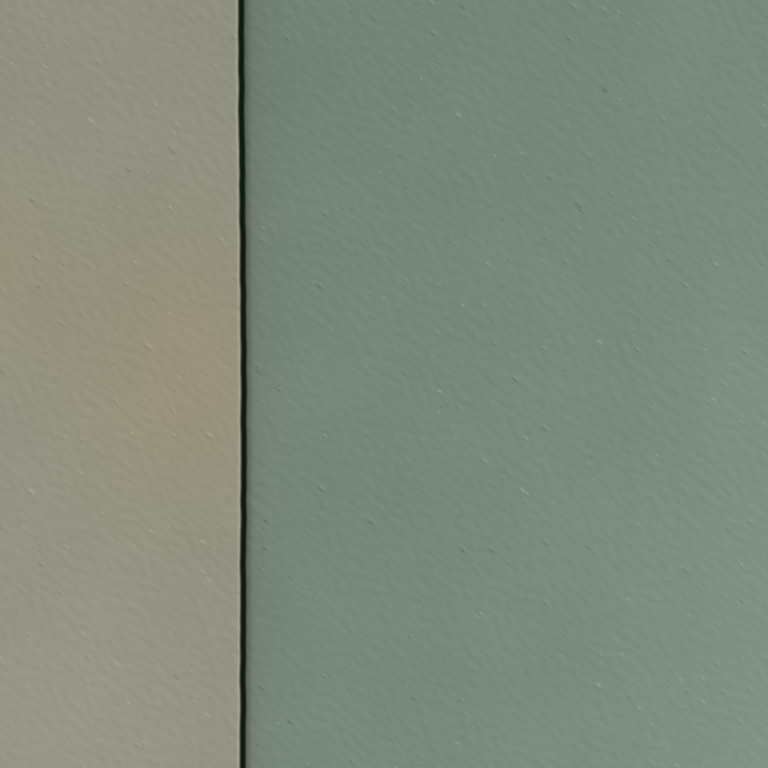
Give the GLSL for this texture, as a WebGL 1 fragment shader.

```glsl
precision highp float;
// Two matte painted panels, warm grey on the left and sage green on the right,
// meeting at a dark vertical seam with a thin pale lip. Broad gradients tint the
// paint; embossed gradient noise and scattered slanted flecks roughen it.

uniform vec2 u_resolution;

const vec3 WARM_PAINT = vec3(0.578, 0.577, 0.515);
const vec3 SAGE_PAINT = vec3(0.468, 0.533, 0.485);
const vec3 WARM_STAIN = vec3(0.018, -0.008, -0.034);
const vec3 SEAM_DARK = vec3(0.045, 0.085, 0.055);
const float SEAM_X = 0.3165;
const float SEAM_HALF_WIDTH = 0.0036;
const float SEAM_BLUR = 0.0022;
const float LIP_OFFSET = 0.0062;
const float GRAIN_SCALE = 95.0;
const float GRAIN_STRENGTH = 0.020;
const float MOTTLE_STRENGTH = 0.016;
const float FLECK_STRENGTH = 0.13;
const vec2 FLECK_AXIS = vec2(0.77, -0.64);

vec2 hash2(vec2 p) {
  vec3 q = fract(vec3(p.xyx) * vec3(0.1031, 0.1030, 0.0973));
  q += dot(q, q.yzx + 33.33);
  return fract((q.xx + q.yz) * q.zy);
}

float cornerGradient(vec2 cell, vec2 offset) {
  float angle = 6.2832 * hash2(cell).x;
  return dot(vec2(cos(angle), sin(angle)), offset);
}

float gradientNoise(vec2 p) {
  vec2 i = floor(p), f = fract(p);
  vec2 w = f * f * f * (f * (f * 6.0 - 15.0) + 10.0);
  vec2 e = vec2(1.0, 0.0);
  float low = mix(cornerGradient(i, f), cornerGradient(i + e, f - e), w.x);
  float high = mix(cornerGradient(i + e.yx, f - e.yx),
                   cornerGradient(i + e.xx, f - e.xx), w.x);
  return mix(low, high, w.y);
}

float bell(float x) {
  return exp(-x * x);
}

// Coordinates along and across the slanted brush direction.
vec2 slant(vec2 p) {
  return vec2(dot(p, FLECK_AXIS), dot(p, vec2(-FLECK_AXIS.y, FLECK_AXIS.x)));
}

// Sparse raised specks: each has a lit side and a shaded side.
float flecks(vec2 uv) {
  float sum = 0.0;
  for (int layer = 0; layer < 3; layer++) {
    float k = float(layer);
    vec2 p = uv * (27.0 + 8.0 * k) + vec2(17.3, 41.7) * (k + 1.0);
    vec2 cell = floor(p);
    vec2 seed = hash2(cell + 71.0);
    vec2 center = 0.32 + 0.36 * hash2(cell);
    vec2 d = slant(fract(p) - center);
    float cluster = 0.36 + 0.5 * gradientNoise(cell * 0.23 + 9.0 * k);
    float present = step(seed.x, cluster);
    float size = mix(0.65, 1.15, seed.y);
    float body = exp(-dot(d * d, vec2(90.0, 330.0)) / (size * size));
    float tilt = mix(-0.35, 0.5, hash2(cell + 19.0).x);
    sum += present * body * (d.y * 13.0 + tilt) * seed.y * seed.y;
  }
  return sum;
}

// Fine relief lit from the upper right.
float grain(vec2 uv) {
  vec2 p = slant(uv) * GRAIN_SCALE * vec2(0.65, 1.15);
  float relief = gradientNoise(p) - gradientNoise(p - vec2(0.0, 0.45));
  return relief + 0.35 * gradientNoise(p * 1.9 + 30.0);
}

vec3 warmPanel(vec2 uv) {
  float stain = bell(length((uv - vec2(0.235, 0.52)) / vec2(0.15, 0.19)));
  float edgeStain = bell(length((uv - vec2(0.0, 0.66)) / vec2(0.09, 0.13)));
  vec3 paint = WARM_PAINT + WARM_STAIN * (stain + 0.6 * edgeStain);
  return paint + 0.018 * (0.5 - uv.y);
}

vec3 sagePanel(vec2 uv) {
  float light = 0.035 * (uv.x - 0.62) + 0.022 * (0.5 - uv.y);
  light += 0.018 * smoothstep(0.7, 1.0, uv.x) * (1.0 - uv.y);
  float seamShade = exp(-max(uv.x - SEAM_X, 0.0) / 0.022);
  return SAGE_PAINT + light - seamShade * vec3(0.035, 0.047, 0.065);
}

void main() {
  vec2 uv = gl_FragCoord.xy / u_resolution;
  float pixel = 1.0 / u_resolution.x;

  // The seam drifts slightly and has a ragged edge.
  float drift = -0.0025 * smoothstep(0.55, 1.0, uv.y) + 0.001 * bell((uv.y - 0.45) / 0.2);
  float ragged = 0.0012 * gradientNoise(vec2(3.7, uv.y * 32.0));
  float d = uv.x - SEAM_X - drift - ragged;

  float side = smoothstep(-pixel, pixel, d);
  vec3 color = mix(warmPanel(uv), sagePanel(uv), side);

  // Paint texture.
  float mottle = gradientNoise(uv * 5.0 + 4.0) + 0.5 * gradientNoise(uv * 13.0);
  color += MOTTLE_STRENGTH * mottle * vec3(1.0, 0.75, 0.7);
  color += GRAIN_STRENGTH * grain(uv) + FLECK_STRENGTH * flecks(uv);

  // Pale lip, soft shadow and dark gap.
  color += 0.055 * bell((d + LIP_OFFSET) / 0.0018);
  color *= 1.0 - 0.16 * bell((d - 0.005) / 0.005);
  float blur = max(SEAM_BLUR, pixel);
  float gap = 1.0 - smoothstep(SEAM_HALF_WIDTH - blur, SEAM_HALF_WIDTH + blur, abs(d));
  color = mix(color, SEAM_DARK, 0.96 * gap);

  gl_FragColor = vec4(clamp(color, 0.0, 1.0), 1.0);
}
```
